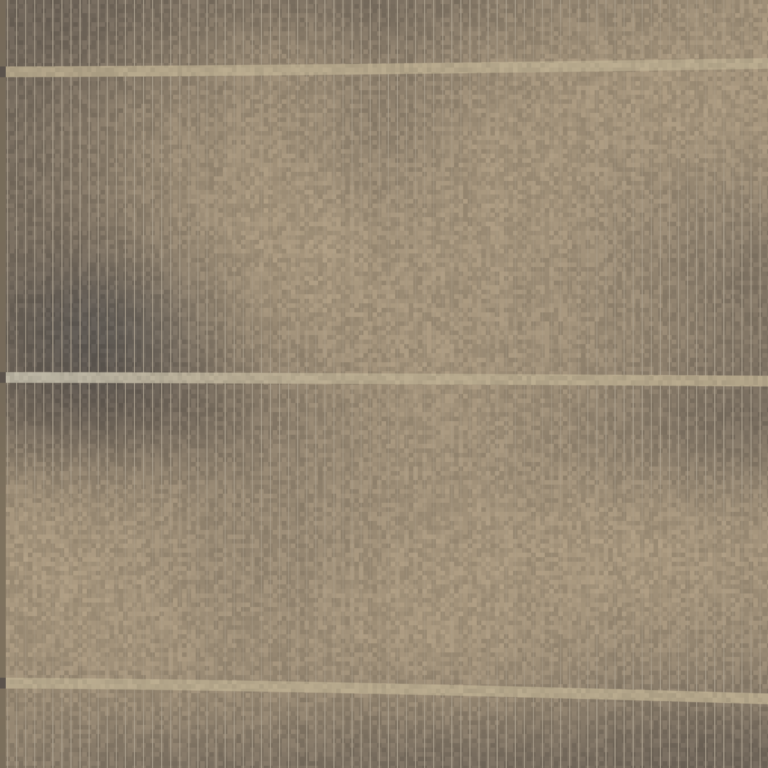
A three.js fragment shader for this texture:

```glsl
// Weathered tan panel: fine vertical wires, mottled square cells and three pale bars.
varying vec2 vUv;

const float WIRES = 84.7;          // vertical wires across the canvas
const float CELLS = 169.4;         // mottled cells across, two per wire gap
const float MARGIN = 0.0098;       // position of the first wire
const float STRIP = 0.0075;        // width of the bare strip on the left
const float WIRE_CORE = 0.0001;
const float WIRE_EDGE = 0.0016;
const float BAR_HALF = 0.0070;
const float BAR_FIRST = 0.1105;    // height of the lowest bar at its left end
const float BAR_STEP = 0.398;
const float SOFT = 0.0013;         // edge smoothing in canvas units
const float GRAIN = 0.165;
const float COLUMN_GRAIN = 0.035;

const vec3 TAN_LIGHT = vec3(0.675, 0.607, 0.503);
const vec3 TAN_DARK = vec3(0.355, 0.325, 0.298);
const vec3 SLATE = vec3(0.34, 0.345, 0.345);
const vec3 WIRE_COLOR = vec3(0.68, 0.64, 0.57);
const vec3 BAR_COLOR = vec3(0.715, 0.660, 0.550);
const vec3 BAR_PALE = vec3(0.75, 0.725, 0.655);
const vec3 EDGE_COLOR = vec3(0.50, 0.45, 0.37);

float hash(vec2 p) {
  vec3 q = fract(vec3(p.xyx) * 0.1031);
  q += dot(q, q.yzx + 33.33);
  return fract((q.x + q.y) * q.z);
}

// Square cells of random tone, blended only in a narrow band at their borders.
float cellTone(vec2 p) {
  vec2 id = floor(p);
  vec2 f = smoothstep(0.32, 0.68, fract(p));
  float low = mix(hash(id), hash(id + vec2(1.0, 0.0)), f.x);
  float high = mix(hash(id + vec2(0.0, 1.0)), hash(id + 1.0), f.x);
  return mix(low, high, f.y);
}

float blob(vec2 p, vec2 center, vec2 radius) {
  vec2 d = (p - center) / radius;
  return exp(-dot(d, d));
}

// Soft stains, darkest on the left and along the outer borders.
float stains(vec2 p) {
  float s = 0.42 * blob(p, vec2(0.12, 0.57), vec2(0.15, 0.10));
  s += 0.50 * blob(p, vec2(0.00, 0.68), vec2(0.22, 0.23));
  s += 0.44 * blob(p, vec2(0.16, 0.46), vec2(0.25, 0.085));
  s += 0.42 * blob(p, vec2(0.98, 0.45), vec2(0.25, 0.10));
  s += 0.42 * blob(p, vec2(1.03, 0.63), vec2(0.23, 0.14));
  s += 0.50 * blob(p, vec2(0.00, 0.97), vec2(0.26, 0.15));
  s += 0.48 * blob(p, vec2(0.46, 1.03), vec2(0.36, 0.10));
  s += 0.25 * blob(p, vec2(0.51, 0.86), vec2(0.10, 0.12));
  s += 0.56 * blob(p, vec2(0.55, -0.02), vec2(0.75, 0.11));
  s += 0.26 * blob(p, vec2(1.02, 0.04), vec2(0.28, 0.16));
  s += 0.17 * blob(p, vec2(0.37, 0.33), vec2(0.13, 0.17));
  float drift = sin(p.x * 11.0 + 2.0 * sin(p.y * 7.0)) * sin(p.y * 13.0 + p.x * 5.0);
  return clamp(s + 0.09 + 0.03 * drift, 0.0, 0.92);
}

// Signed distance to the nearest bar; the bars fan out towards the right.
float barDistance(vec2 p) {
  float nearest = 1.0;
  for (int i = 0; i < 3; i++) {
    float n = float(i);
    float tilt = -0.0205 + 0.0157 * n;
    float y = BAR_FIRST + BAR_STEP * n + tilt * pow(p.x, 1.5);
    nearest = min(nearest, abs(p.y - y) - BAR_HALF);
  }
  return nearest;
}

void main() {
  vec2 p = vUv;
  float stain = stains(p);

  // Stained ground with a cool patch on the left
  vec3 color = mix(TAN_LIGHT, TAN_DARK, stain);
  color = mix(color, SLATE, 0.35 * blob(p, vec2(0.13, 0.57), vec2(0.10, 0.07)));

  // Mottled cells, with faint tone shifts per column
  vec2 grid = (p - vec2(MARGIN, 0.0)) * CELLS + 64.0;
  float tone = cellTone(grid) - 0.5;
  float column = cellTone(vec2(grid.x, 7.5)) - 0.5;
  color *= 1.0 + GRAIN * tone + COLUMN_GRAIN * column;

  // Continuous hairline wires, clearer on the stains than on the bright ground
  float gap = 1.0 / WIRES;
  float wireX = abs(fract((p.x - MARGIN) / gap + 0.5) - 0.5) * gap;
  float wire = 1.0 - smoothstep(WIRE_CORE, WIRE_EDGE, wireX);
  float wear = 0.8 + 0.2 * hash(vec2(floor((p.x - MARGIN) / gap + 0.5), 5.0));
  float visible = mix(0.20, 0.72, smoothstep(0.10, 0.42, stain)) * wear;
  color = mix(color, WIRE_COLOR, wire * visible);

  // Bare left strip
  float inside = smoothstep(STRIP - 0.001, STRIP + 0.001, p.x);
  color = mix(mix(EDGE_COLOR, TAN_DARK, 0.35 * stain), color, inside);

  // Bars with a dark left end and a paler middle start
  float bar = 1.0 - smoothstep(-SOFT, SOFT, barDistance(p));
  float pale = blob(p, vec2(0.04, 0.51), vec2(0.26, 0.10));
  vec3 barColor = mix(BAR_COLOR, BAR_PALE, pale) * (1.0 + 0.09 * tone - 0.06 * stain);
  barColor = mix(TAN_DARK, barColor, inside);
  color = mix(color, barColor, bar);

  gl_FragColor = vec4(color, 1.0);
}
```
